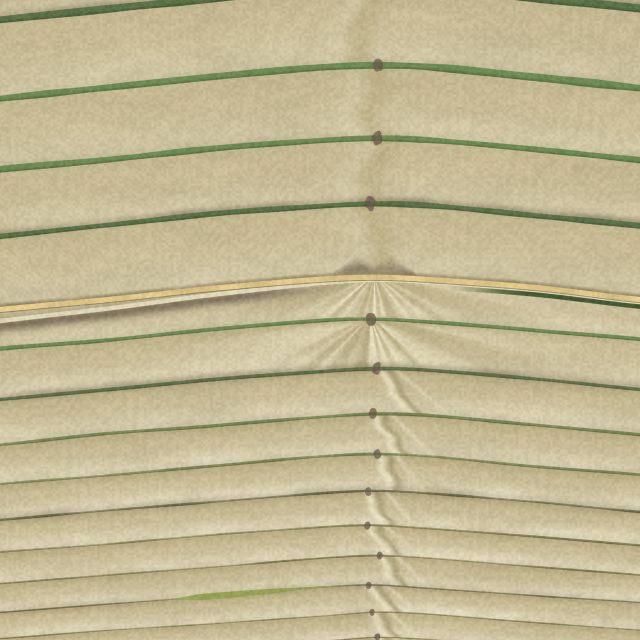
Give the GLSL for this texture, as a Shadertoy shader.

```glsl
#define TAN vec3(0.80, 0.75, 0.60)
#define PALE vec3(0.87, 0.84, 0.72)
#define SHADE vec3(0.72, 0.67, 0.50)
#define GREEN vec3(0.43, 0.56, 0.33)
#define OLIVE vec3(0.49, 0.48, 0.30)
#define DARK vec3(0.44, 0.39, 0.31)
#define ROPE vec3(0.88, 0.78, 0.53)
#define RIDGE 0.585
#define SEAM 4.0
#define SPREAD 1.4544
#define SHRINK 0.918
#define GRAIN 0.07

float hash(vec2 p) {
    return fract(sin(dot(p, vec2(127.1, 311.7))) * 43758.5453);
}

float noise(vec2 p) {
    vec2 i = floor(p), f = fract(p);
    f = f * f * (3.0 - 2.0 * f);
    return mix(mix(hash(i), hash(i + vec2(1, 0)), f.x),
               mix(hash(i + vec2(0, 1)), hash(i + vec2(1, 1)), f.x), f.y);
}

float band(float d, float halfWidth) {
    float aa = 0.7 / iResolution.y;
    return 1.0 - smoothstep(halfWidth - aa, halfWidth + aa, abs(d));
}

float bell(float d, float width) {
    return exp(-d * d / (width * width));
}

// Depth below the top edge of rib k; ribs crowd together further down
float ribDepth(float k, float x) {
    float peak = -0.0195 + SPREAD * (1.0 - pow(SHRINK, k));
    peak += 0.0115 * max(0.0, sin(k * 0.28)) + (k == SEAM ? 0.021 : 0.0);
    float soft = mix(0.12, 0.02, k / 14.0), d = x - RIDGE;
    float droop = mix(0.11, 0.07, k / 14.0) * (sqrt(d * d + soft * soft) - soft);
    return peak + droop + 0.004 * (noise(vec2(x * 6.0, k * 7.3)) - 0.5);
}

float knotX(float k) {
    return RIDGE + 0.022 * (hash(vec2(k, 3.0)) - 0.5);
}

// Cloth between two ribs, with folds gathered at the ridge
vec3 cloth(vec2 p, float k) {
    float top = ribDepth(k, p.x), bottom = ribDepth(k + 1.0, p.x);
    float t = (p.y - top) / (bottom - top);
    float lower = smoothstep(2.0, 8.0, k);
    float mottle = noise(p * vec2(9.0, 30.0)) * 0.6 + noise(p * vec2(40.0, 70.0)) * 0.4;
    vec3 col = mix(TAN, PALE, smoothstep(0.4, 0.9, t) * mix(0.35, 0.85, lower) * (0.5 + mottle));
    col = mix(col, SHADE, (1.0 - smoothstep(0.0, 0.4, t)) * mix(0.25, 0.75, lower));
    col *= 0.98 + 0.05 * (mottle - 0.5);

    vec2 q = vec2(p.x - knotX(k), p.y - top);
    if (k < SEAM) {
        float bend = 0.035 * (noise(vec2(p.y * 22.0, 5.0)) - 0.5);
        col = mix(col, SHADE, 0.6 * bell(q.x - bend, 0.02));
        col = mix(col, PALE, 0.25 * bell(q.x - bend + 0.035, 0.02));
    } else if (k < SEAM + 2.0) {
        float angle = atan(q.x, q.y + 0.004);
        float fold = noise(vec2(angle * 9.0, k * 5.0));
        float fade = exp(-abs(q.x) * 6.0) * smoothstep(0.0, 0.2, t);
        col = mix(col, PALE * 1.04, fade * smoothstep(0.5, 0.9, fold));
        col = mix(col, SHADE * 0.95, fade * 0.6 * smoothstep(0.5, 0.1, fold));
    } else {
        float slant = q.x - q.y * (0.3 + 0.5 * hash(vec2(k, 8.0)));
        float wave = 0.012 * (noise(vec2(p.y * 60.0, 2.0)) - 0.5);
        col = mix(col, PALE * 1.05, 0.8 * bell(slant + wave, 0.007));
        col = mix(col, SHADE * 0.88, 0.65 * bell(slant + wave - 0.014, 0.006));
        col = mix(col, PALE, 0.6 * bell(slant - q.y * 0.5 - 0.027, 0.006));
    }
    return col;
}

// Thin rib with a soft shadow and a knot at the ridge
vec3 addRib(vec3 col, vec2 p, float k) {
    float d = p.y - ribDepth(k, p.x);
    float far = smoothstep(4.0, 11.0, k);
    float wear = noise(vec2(p.x * 14.0, k * 9.1));
    float dark = mod(k, 3.0) == 0.0 ? 0.55 : 0.12;
    float halfWidth = 0.0066 * pow(0.86, k) * (0.8 + 0.4 * wear);
    col = mix(col, DARK, dark * (0.4 + 0.6 * wear) * bell(d + halfWidth, 0.007) * (1.0 - 0.6 * far));
    vec3 paint = mix(GREEN, OLIVE, far) * (1.0 - 0.4 * dark);
    paint *= 1.0 - 0.2 * smoothstep(0.0, halfWidth, d);
    col = mix(col, paint, band(d, halfWidth) * mix(0.95, 0.45 + 0.5 * wear, far));
    if (k == 12.0) {
        float leaf = smoothstep(0.26, 0.32, p.x) * (1.0 - smoothstep(0.36, 0.55, p.x));
        col = mix(col, vec3(0.59, 0.63, 0.33), band(d, 0.005 * leaf) * step(0.01, leaf));
    }
    vec2 knot = vec2(p.x - knotX(k), d);
    float size = mix(0.009, 0.005, far) * (0.8 + 0.5 * noise(p * 150.0));
    return mix(col, DARK * 0.9, 0.75 * band(length(knot * vec2(1.2, 0.9)), size));
}

// Overlapped seam: shadows, a straw rope and a pale second strand
vec3 addSeam(vec3 col, vec2 p) {
    float d = p.y - ribDepth(SEAM, p.x), x = p.x - RIDGE;
    float leftward = clamp(-x / RIDGE, 0.0, 1.0), rightward = clamp(x / 0.41, 0.0, 1.0);
    float rough = noise(p * vec2(25.0, 60.0));
    float tent = 0.012 + 0.028 * max(0.0, 1.0 - abs(abs(x) - 0.025) / 0.04);
    col = mix(col, DARK, step(d, 0.0) * (0.4 + 0.4 * rough) * (1.0 - smoothstep(0.3 * tent, tent, -d)));
    float under = smoothstep(0.05, 0.35, leftward);
    col = mix(col, DARK, 0.8 * under * bell(d - 0.012 - 0.014 * leftward, 0.010));
    col = mix(col, GREEN * 0.62, smoothstep(0.25, 0.6, rightward) * band(d - 0.010, 0.0045));
    col = mix(col, PALE, band(d - 0.004 - 0.014 * leftward, 0.0035));
    col = mix(col, DARK, 0.7 * band(d - 0.004, 0.0015));
    return mix(col, ROPE * (0.93 + 0.12 * rough), band(d, 0.0042));
}

void mainImage(out vec4 fragColor, in vec2 fragCoord) {
    vec2 p = fragCoord / iResolution.xy;
    p.y = 1.0 - p.y;
    float panel = -1.0;
    for (float k = 0.0; k < 17.0; k++)
        if (p.y > ribDepth(k, p.x)) panel = k;
    vec3 col = cloth(p, panel);
    for (float k = 0.0; k < 17.0; k++)
        if (k != SEAM) col = addRib(col, p, k);
    col = addSeam(col, p);
    col += GRAIN * (noise(p * 260.0) - 0.5);
    fragColor = vec4(clamp(col, 0.0, 1.0), 1.0);
}
```
